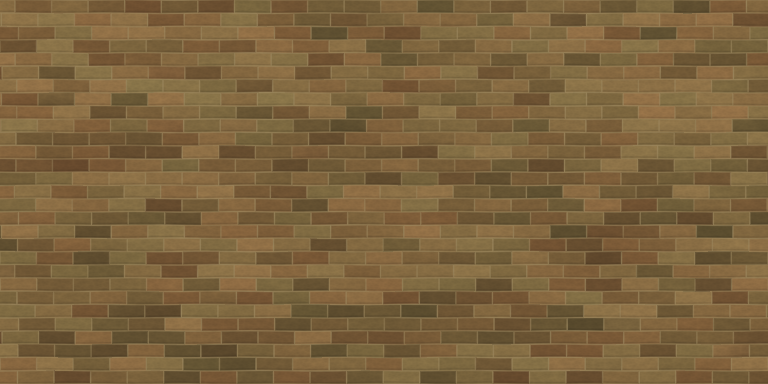
Give the GLSL for this texture, as a WebGL 2 fragment shader.

```glsl
#version 300 es
precision highp float;
// Weathered tan brick wall in running bond with thin pale mortar.

uniform vec2 u_resolution;
out vec4 fragColor;

const vec2 BRICK_COUNT = vec2(21.0, 29.0);
const vec2 WALL_SIZE = vec2(2.0, 1.0);
const float JOINT_HALF_WIDTH = 0.0018;
const float EDGE_SOFTNESS = 0.0016;

const vec3 DARK_BRICK = vec3(0.35, 0.27, 0.165);
const vec3 TAN_BRICK = vec3(0.485, 0.38, 0.23);
const vec3 PALE_BRICK = vec3(0.565, 0.455, 0.285);
const vec3 MORTAR = vec3(0.61, 0.53, 0.37);
const vec3 WARM_TINT = vec3(0.024, -0.008, -0.004);

float hash(vec2 p) {
    vec3 q = fract(vec3(p.xyx) * 0.1031);
    q += dot(q, q.yzx + 33.33);
    return fract((q.x + q.y) * q.z);
}

// Distance to the nearest scattered point.
float cellular(vec2 p) {
    vec2 cell = floor(p);
    float nearest = 2.0;
    for (int y = -1; y <= 1; y++) {
        for (int x = -1; x <= 1; x++) {
            vec2 c = cell + vec2(x, y);
            vec2 point = c + vec2(hash(c), hash(c + 47.0));
            nearest = min(nearest, distance(p, point));
        }
    }
    return nearest;
}

// Slow undulation in about -1..1.
float layeredSines(vec2 p) {
    float sum = 0.0;
    float weight = 0.5;
    for (int i = 0; i < 4; i++) {
        sum += weight * sin(p.x + 1.7 * sin(p.y)) * cos(p.y - 0.6 * p.x);
        p = mat2(1.6, 1.1, -1.1, 1.6) * p + 2.3;
        weight *= 0.5;
    }
    return sum;
}

// Coverage of a soft line at signed distance d from its centre.
float softLine(float d, float halfWidth, float softness) {
    return 1.0 - smoothstep(halfWidth - softness, halfWidth + softness, abs(d));
}

// Column and row of the brick at p, with alternate rows shifted.
vec2 bondCoordinates(vec2 p, vec2 size) {
    vec2 g = p / size;
    float row = floor(g.y);
    float shift = 0.55 * (1.0 - mod(row, 2.0));
    float wander = 0.12 * (hash(vec2(row, 5.0)) - 0.5);
    return vec2(g.x + shift + wander, g.y);
}

// Fired colour of one brick: tone, rare dark brick and hue drift.
vec3 brickColour(vec2 id, float broadTone) {
    float tone = 0.5 * (hash(id + 11.0) + hash(id + 23.0)) - 0.5;
    float rowTone = hash(vec2(id.y, 71.0)) - 0.5;
    float value = 1.15 * tone + 0.22 * rowTone + 0.22 * broadTone;
    vec3 c = mix(TAN_BRICK, PALE_BRICK, clamp(value * 2.0 + 0.25, 0.0, 1.0));
    c = mix(c, DARK_BRICK, clamp(-value * 1.3, 0.0, 0.75));
    float burnt = smoothstep(0.93, 0.99, hash(id + 37.0) - 0.05 * broadTone);
    c = mix(c, DARK_BRICK, 0.75 * burnt);
    return c + WARM_TINT * (2.0 * hash(id + 59.0) - 1.0);
}

void main() {
    vec2 p = gl_FragCoord.xy / u_resolution * WALL_SIZE;
    float softness = max(EDGE_SOFTNESS, 0.7 / u_resolution.y);
    vec2 size = WALL_SIZE / BRICK_COUNT;

    // Slight unevenness of the courses.
    vec2 laid = p + vec2(0.0, 0.0007 * sin(p.x * 23.0 + 3.0 * sin(p.y * 17.0)));
    vec2 bond = bondCoordinates(laid, size);
    vec2 id = floor(bond);
    vec2 local = fract(bond);
    vec2 toJoint = (local - step(0.5, local)) * size;

    // Brick faces with broad staining and mottling.
    float broadTone = layeredSines(p * vec2(2.6, 7.0) + 1.0) + 0.5 * (p.y - 0.5);
    vec3 colour = brickColour(id, broadTone);
    float mottle = cellular(p * vec2(38.0, 75.0)) - 0.5;
    float grain = cellular(p * vec2(110.0, 170.0)) - 0.5;
    colour *= 1.0 + 0.07 * mottle + 0.05 * grain;

    // Shade under each brick's lower edge.
    float shade = softLine(toJoint.y - 0.0042, 0.0014, 0.0014 + softness);
    colour *= 1.0 - 0.13 * shade;

    // Mortar, unevenly worn along each joint.
    float wear = 0.5 + 0.5 * layeredSines(p * vec2(19.0, 31.0));
    vec2 joint = vec2(softLine(toJoint.x, JOINT_HALF_WIDTH, softness),
                      softLine(toJoint.y, JOINT_HALF_WIDTH, softness));
    vec2 strength = mix(vec2(0.35, 0.25), vec2(0.85, 0.8), wear);
    float cover = max(joint.x * strength.x, joint.y * strength.y);
    colour = mix(colour, MORTAR, cover);

    fragColor = vec4(colour, 1.0);
}
```
